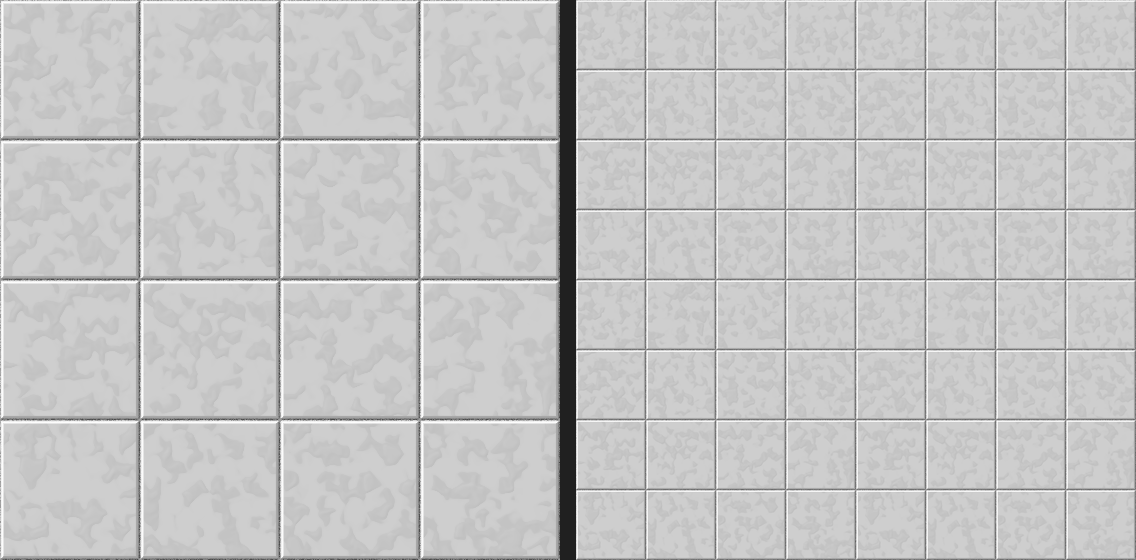
Left: one tile. Right: repeated 2 by 2.
Write a WebGL 1 fragment shader that draws this texture.

```glsl
precision highp float;
// Four by four square ceramic tiles in pale grey with grainy two-tone grout.
// Each tile has a mitred bevel lit from the upper left, and wrapped, warped
// gradient noise gives the glaze its faint, irregular blotches.

uniform vec2 u_resolution;

const float TILES = 4.0;            // repeats across and down
// widths below are fractions of one tile
const float GROUT_LIT = 0.009;      // pale grout beside the left and top edges
const float GROUT_SHADE = 0.010;    // dark grout beside the right and bottom edges
const float LIT_WIDTH = 0.016;
const float SHADE_WIDTH = 0.020;
const float CLUSTER_FREQ = 11.0;    // noise cells across the canvas
const float BLOTCH_FREQ = 28.0;
const float WARP = 0.016;
const float RELIEF = 0.09;
const float GRAIN_FREQ = 512.0;
const float GRAIN_AMOUNT = 0.24;

const vec3 GLAZE = vec3(0.806);
const vec3 BLOTCH = vec3(0.765);
const vec3 HIGHLIGHT = vec3(0.99);
const vec3 SHADE_INNER = vec3(0.66);
const vec3 SHADE_OUTER = vec3(0.60);
const vec3 GROUT_DARK = vec3(0.40);
const vec3 GROUT_LIGHT = vec3(0.71);
const vec3 CROSSING = vec3(0.62);

float hash(vec2 p) {
  vec3 q = fract(vec3(p.xyx) * 0.1031);
  q += dot(q, q.yzx + 33.33);
  return fract((q.x + q.y) * q.z);
}

// Dot product of a random unit gradient at a wrapped lattice corner.
float corner(vec2 cell, vec2 offset, float period) {
  float angle = 6.28318 * hash(mod(cell, period) + period * 1.7);
  return dot(vec2(cos(angle), sin(angle)), offset);
}

// Gradient noise over the unit canvas, repeating after a whole number of cells.
float noise(vec2 uv, float period) {
  vec2 p = uv * period;
  vec2 i = floor(p);
  vec2 f = p - i;
  vec2 w = f * f * f * (f * (f * 6.0 - 15.0) + 10.0);
  vec2 e = vec2(1.0, 0.0);
  float low = mix(corner(i, f, period), corner(i + e.xy, f - e.xy, period), w.x);
  float high = mix(corner(i + e.yx, f - e.yx, period),
                   corner(i + e.xx, f - e.xx, period), w.x);
  return mix(low, high, w.y);
}

// Broad clusters, blotches and ragged detail in one height field.
float glazeHeight(vec2 uv) {
  vec2 bend = vec2(noise(uv, 34.0), noise(uv, 43.0));
  vec2 p = uv + WARP * bend;
  return 0.35 * noise(uv, CLUSTER_FREQ) + noise(p, BLOTCH_FREQ)
       + 0.45 * noise(p, BLOTCH_FREQ * 2.0);
}

vec3 glazeColor(vec2 uv) {
  float height = glazeHeight(uv);
  float slope = height - glazeHeight(uv + vec2(-0.0018, 0.0018));
  float halo = smoothstep(-0.10, 0.06, height);
  float blotch = smoothstep(0.04, 0.14, height);
  float core = smoothstep(0.28, 0.42, height);
  float tone = 0.15 * halo + 0.85 * blotch - 0.25 * core;
  return mix(GLAZE, BLOTCH, tone) + RELIEF * slope * blotch;
}

// Dark on the shaded side of the joint, pale on the lit side.
vec3 groutColor(vec2 uv, vec2 tile, float aa) {
  vec2 across = fract(tile + 0.5) - 0.5;
  float side = abs(across.x) < abs(across.y) ? across.x : across.y;
  vec3 color = mix(GROUT_DARK, GROUT_LIGHT, smoothstep(-aa, aa, side));
  float grain = hash(mod(floor(uv * GRAIN_FREQ), GRAIN_FREQ)) - 0.5;
  color += GRAIN_AMOUNT * grain;
  float crossing = 1.0 - smoothstep(0.008, 0.016, length(across));
  return mix(color, CROSSING, crossing);
}

void main() {
  vec2 uv = gl_FragCoord.xy / u_resolution;
  float aa = 0.5 * TILES / min(u_resolution.x, u_resolution.y);

  // Tile coordinates measured from the upper left corner.
  vec2 tile = fract(vec2(uv.x, 1.0 - uv.y) * TILES);
  float lit = min(tile.x, tile.y) - GROUT_LIT;
  float shade = min(1.0 - tile.x, 1.0 - tile.y) - GROUT_SHADE;

  // Bevel: the nearer edge decides between light and shadow.
  vec3 color = glazeColor(uv);
  float litBand = 1.0 - smoothstep(LIT_WIDTH - aa, LIT_WIDTH + aa, lit);
  float shadeBand = 1.0 - smoothstep(SHADE_WIDTH - aa, SHADE_WIDTH + aa, shade);
  vec3 shadow = mix(SHADE_OUTER, SHADE_INNER,
                    smoothstep(0.0, SHADE_WIDTH * 0.7, shade));
  color = mix(color, HIGHLIGHT, litBand);
  float miter = smoothstep(-aa, aa, lit - shade);
  color = mix(color, shadow, shadeBand * mix(1.0, miter, litBand));

  // Grout fills the gaps between tiles.
  float body = smoothstep(-aa, aa, min(lit, shade));
  color = mix(groutColor(uv, tile, aa), color, body);
  gl_FragColor = vec4(clamp(color, 0.0, 1.0), 1.0);
}
```
